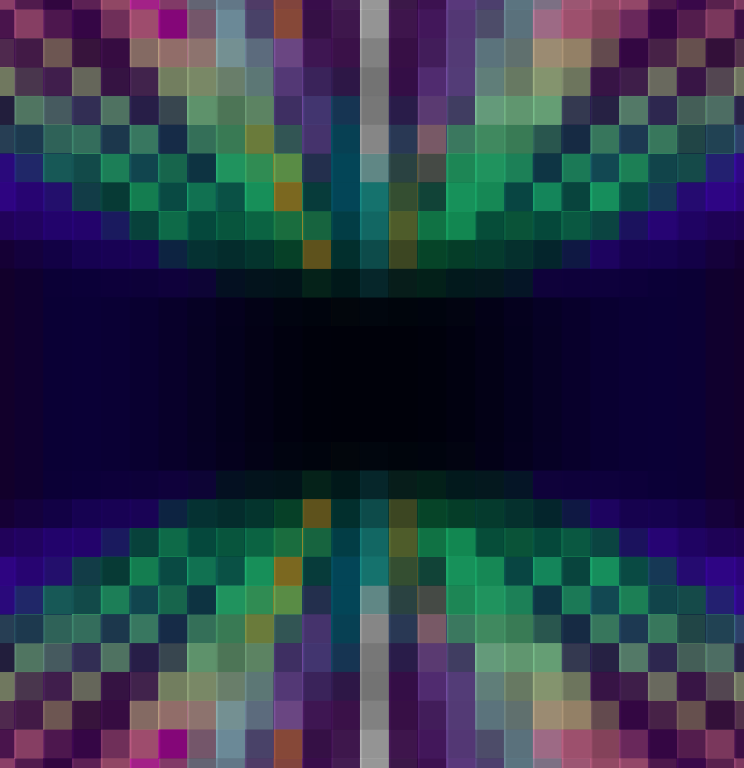
Give the GLSL for this background, as a Shadertoy shader.

```glsl
vec2 gradientAt(vec2 cell) {
    float angle = 6.2832 * fract(sin(dot(cell, vec2(127.1, 311.7))) * 4375.5);
    return vec2(cos(angle), sin(angle));
}

float gradientNoise(vec2 p) {
    vec2 i = floor(p), f = fract(p);
    vec2 u = f * f * (3.0 - 2.0 * f);
    vec2 e = vec2(1.0, 0.0);
    float low = mix(dot(gradientAt(i), f), dot(gradientAt(i + e), f - e), u.x);
    float high = mix(dot(gradientAt(i + e.yx), f - e.yx),
                     dot(gradientAt(i + 1.0), f - 1.0), u.x);
    return mix(low, high, u.y);
}

float bump(float x, float center, float width) {
    float d = (x - center) / width;
    return exp(-d * d);
}

// Centre of the enclosing tile, blended over one pixel at its border
vec2 snapToTile(vec2 g, float blur) {
    g -= 0.5;
    return floor(g) + 0.5 + smoothstep(0.5 - blur, 0.5 + blur, fract(g));
}

// Colour of a lit ray, from the far green to the near pink
vec3 rayColor(float h) {
    vec3 c = mix(vec3(0.03, 0.38, 0.20), vec3(0.09, 0.56, 0.35), smoothstep(0.15, 0.25, h));
    c = mix(c, vec3(0.36, 0.56, 0.41), smoothstep(0.26, 0.36, h));
    c = mix(c, vec3(0.55, 0.51, 0.38), smoothstep(0.36, 0.42, h));
    return mix(c, vec3(0.60, 0.30, 0.41), smoothstep(0.42, 0.47, h));
}

// Colour of the gaps between rays
vec3 gapColor(float h) {
    vec3 c = mix(vec3(0.01, 0.27, 0.22), vec3(0.07, 0.19, 0.29), smoothstep(0.20, 0.32, h));
    return mix(c, vec3(0.19, 0.02, 0.25), smoothstep(0.29, 0.41, h));
}

void mainImage(out vec4 fragColor, in vec2 fragCoord) {
    // Mosaic of square tiles
    float tile = 0.0375;
    vec2 shift = vec2(0.417, 0.0);
    vec2 grid = (fragCoord - 0.5 * iResolution.xy) / iResolution.y / tile + shift;
    vec2 id = snapToTile(grid, 0.7 / (tile * iResolution.y));
    vec2 p = (id - shift) * tile;
    float h = abs(p.y);
    float slope = p.x / max(h, 0.01);
    float side = abs(slope);
    float near = smoothstep(0.32, 0.43, h);

    // Broad inner beams and thin outer rays
    float beam = smoothstep(0.30, 0.39, side) * (1.0 - smoothstep(0.64, 0.80, side));
    float rays = bump(side, 0.95, 0.07) * 0.75 + bump(side, 1.22, 0.09) * 0.9
               + bump(side, 1.50, 0.08) * 0.5;
    vec3 color = mix(gapColor(h), rayColor(h), clamp(max(beam, rays), 0.0, 1.0));

    // Tinted rays around the middle
    color = mix(color, vec3(0.36, 0.22, 0.50), bump(side, 0.24, 0.07) * smoothstep(0.24, 0.34, h));
    color = mix(color, vec3(0.53, 0.27, 0.20), bump(slope, -0.23, 0.04) * smoothstep(0.42, 0.46, h));
    color = mix(color, vec3(0.34, 0.49, 0.53), bump(side, 0.39, 0.09) * near * 0.9);
    color = mix(color, vec3(0.58, 0.02, 0.53), bump(slope, -0.56, 0.04) * smoothstep(0.41, 0.46, h));
    float ochre = bump(slope, -0.44, 0.06) + 0.65 * bump(slope, 0.22, 0.07);
    color = mix(color, vec3(0.53, 0.44, 0.13), ochre * (1.0 - smoothstep(0.28, 0.38, h)));
    color = mix(color, vec3(0.01, 0.27, 0.34), bump(slope, -0.13, 0.06) * (1.0 - near));
    vec3 core = mix(vec3(0.08, 0.46, 0.44), vec3(0.51), smoothstep(0.24, 0.31, h));
    color = mix(color, core, bump(slope, 0.005, 0.055));

    // Indigo rim and tile variation
    color = mix(color, vec3(0.19, 0.02, 0.54), smoothstep(1.40, 1.80, side));
    color *= 1.0 + 0.35 * gradientNoise(vec2(id.x, abs(id.y)) * 0.63 + 7.3);

    // Dark horizon, widening towards the sides
    float horizon = 0.095 + 0.29 * p.x * p.x;
    float light = smoothstep(horizon - 0.02, horizon + 0.125, h);
    vec3 night = mix(vec3(0.0, 0.005, 0.04), vec3(0.04, 0.0, 0.21), smoothstep(0.04, 0.37, abs(p.x)));
    night = mix(night, vec3(0.07, 0.0, 0.17), smoothstep(0.40, 0.48, abs(p.x)));
    color = mix(night, color, light);

    // Faint highlight on the left border of each tile
    color *= 1.0 + 0.2 * light * (1.0 - smoothstep(0.02, 0.10, fract(grid.x)));
    fragColor = vec4(color, 1.0);
}
```
